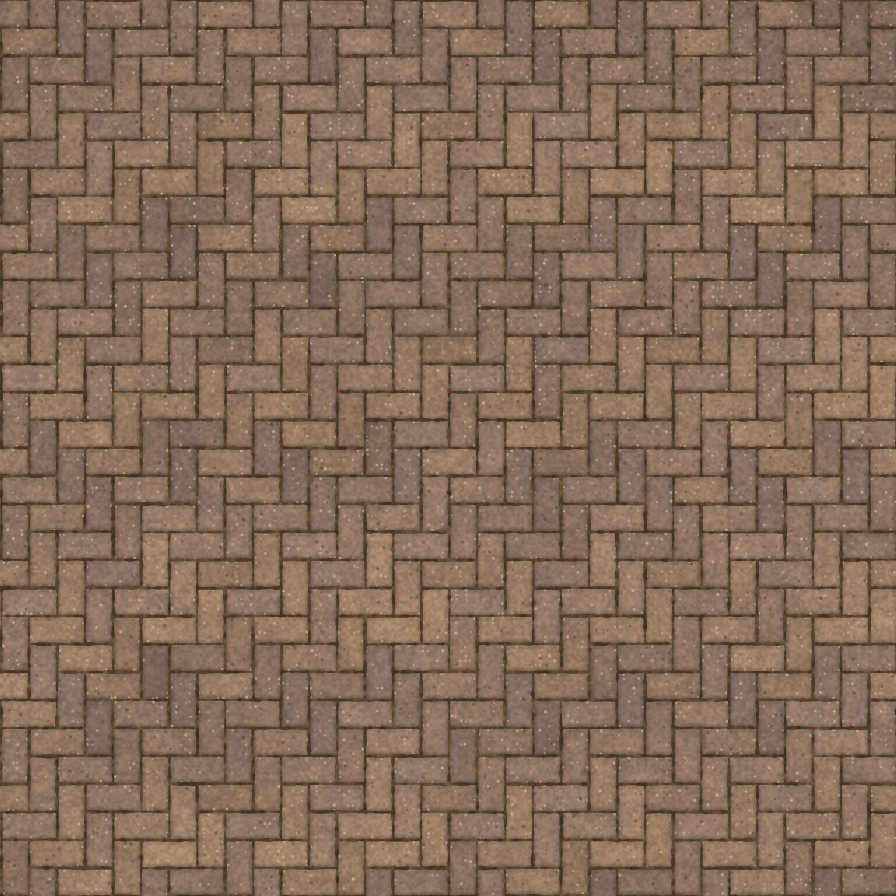
Write a Shadertoy shader that draws this texture.

```glsl
// Herringbone pavement of worn, speckled brown bricks with dark earthy joints.

const float CELLS = 32.0;       // brick widths across the canvas
const float TONE_PERIOD = 8.0;  // brick tones recur after this many cells
const float JOINT = 0.10;       // joint width, in brick widths

const vec3 PLUM  = vec3(0.515, 0.425, 0.380);
const vec3 TAN   = vec3(0.615, 0.495, 0.390);
const vec3 SOIL  = vec3(0.275, 0.205, 0.135);
const vec3 SAND  = vec3(0.400, 0.315, 0.220);
const vec3 CHIP  = vec3(0.800, 0.720, 0.620);

float hash(vec2 p) {
    vec3 q = fract(vec3(p.xyx) * 0.1031);
    q += dot(q, q.yzx + 33.33);
    return fract((q.x + q.y) * q.z);
}

// Value noise that wraps after one canvas; period is a whole number.
float noise(vec2 uv, float period) {
    vec2 p = uv * period, i = floor(p), f = fract(p);
    f = f * f * (3.0 - 2.0 * f);
    vec2 a = mod(i, period), b = mod(i + 1.0, period);
    return mix(mix(hash(a), hash(vec2(b.x, a.y)), f.x),
               mix(hash(vec2(a.x, b.y)), hash(b), f.x), f.y);
}

float layeredNoise(vec2 uv, float period) {
    float sum = 0.0, weight = 0.5;
    for (int i = 0; i < 3; i++) {
        sum += weight * noise(uv, period);
        period *= 2.0;
        weight *= 0.5;
    }
    return sum / 0.875;
}

// Finds the brick under p: its lower left cell and its size.
void herringbone(vec2 p, out vec2 origin, out vec2 size) {
    vec2 cell = floor(p);
    float k = mod(cell.x + cell.y + 2.0, 4.0);
    bool flat_ = k < 2.0;
    origin = cell - (flat_ ? vec2(k, 0.0) : vec2(0.0, k - 2.0));
    size = flat_ ? vec2(2.0, 1.0) : vec2(1.0, 2.0);
}

float roundedBox(vec2 p, vec2 halfSize, float radius) {
    vec2 q = abs(p) - halfSize + radius;
    return length(max(q, 0.0)) + min(max(q.x, q.y), 0.0) - radius;
}

// Scattered round stone chips, one candidate per grid square.
float chips(vec2 uv, float grid, float density, float pixel) {
    vec2 p = uv * grid, id = mod(floor(p), grid);
    vec2 centre = 0.35 + 0.3 * vec2(hash(id + 7.0), hash(id + 19.0));
    float radius = mix(0.16, 0.34, hash(id + 31.0));
    float aa = 0.7 * pixel * grid;
    float dotMask = 1.0 - smoothstep(radius - aa, radius + aa, length(fract(p) - centre));
    return dotMask * step(1.0 - density, hash(id + 43.0)) * mix(0.4, 1.0, hash(id + 59.0));
}

vec3 brickColor(vec2 id, vec2 uv) {
    vec2 tile = mod(id, TONE_PERIOD);
    float band = cos(6.2831853 * (tile.y - 1.0) / TONE_PERIOD);
    float tone = 0.65 * hash(tile + 3.0) + 0.25 * hash(id + 71.0) + 0.20 * band;
    float light = 0.93 + 0.09 * hash(tile + 13.0) + 0.05 * hash(id + 97.0);

    // Stains inside bricks and broad weathering across them
    tone += 0.4 * (layeredNoise(uv, 48.0) - 0.5);
    light += 0.16 * (layeredNoise(uv, 64.0) - 0.5);
    light += 0.14 * (layeredNoise(uv, 5.0) - 0.5);
    return mix(PLUM, TAN, clamp(tone, 0.0, 1.0)) * light;
}

void mainImage(out vec4 fragColor, in vec2 fragCoord) {
    vec2 uv = fragCoord / iResolution.xy - vec2(0.0013, 0.0);
    float pixel = 1.0 / min(iResolution.x, iResolution.y);
    vec2 p = uv * CELLS, origin, size;
    herringbone(p, origin, size);
    vec2 id = mod(origin, CELLS);

    // Slightly displaced brick with ragged edges
    vec2 shift = 0.03 * (vec2(hash(id + 5.0), hash(id + 11.0)) - 0.5);
    vec2 local = p - origin - 0.5 * size - shift;
    float d = roundedBox(local, 0.5 * (size - JOINT), 0.05);
    d += 0.07 * (layeredNoise(uv, 160.0) - 0.5);
    float aa = 0.6 * pixel * CELLS;
    float brick = 1.0 - smoothstep(-aa, aa, d);

    // Brick face: fine grain, dirty rim, lit upper edge, pale chips
    float grain = noise(uv, 256.0) + noise(uv, 400.0) - 1.0;
    vec3 face = brickColor(id, uv) * (1.0 + 0.12 * grain);
    float rim = smoothstep(-0.16, 0.0, d);
    face *= 1.0 - 0.13 * rim;
    face += 0.035 * rim * sign(local.y) * smoothstep(0.25, 0.45, abs(local.y) - 0.5 * size.y + 0.5);
    face = mix(face, CHIP, 0.75 * chips(uv, 192.0, 0.10, pixel));
    face = mix(face, SOIL, 0.45 * chips(uv + 0.37, 160.0, 0.05, pixel));

    // Joint filling: damp soil with lighter sand
    vec3 joint = mix(SOIL, SAND, smoothstep(0.25, 0.8, layeredNoise(uv, 120.0)));
    joint *= 1.0 + 0.2 * grain;

    fragColor = vec4(mix(joint, face, brick), 1.0);
}
```
